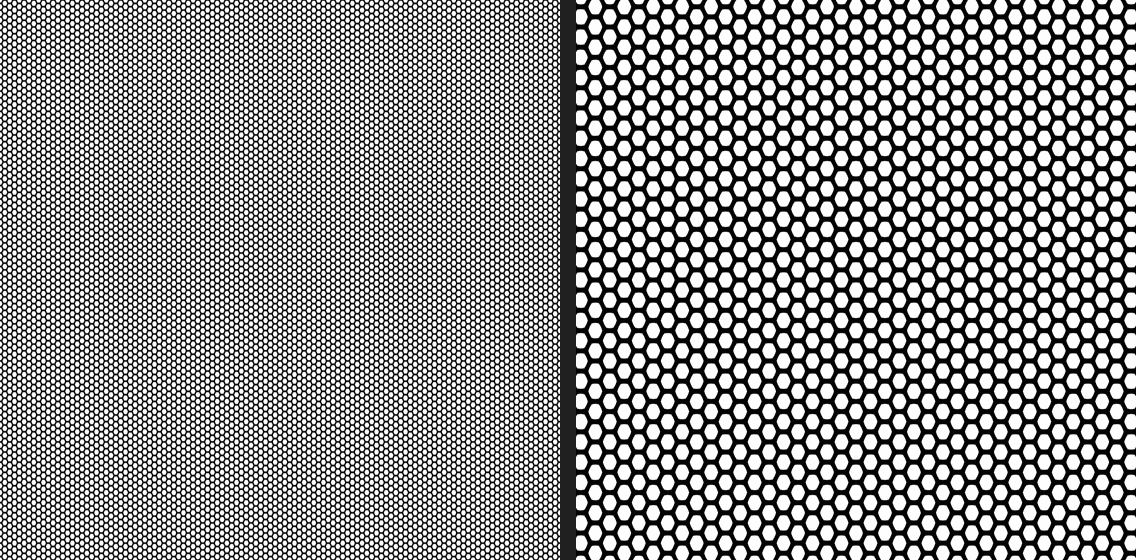
Left, the full canvas; right, a detail of the centre.
Write a WebGL 1 fragment shader that draws this pattern.

```glsl
precision highp float;

uniform vec2 u_resolution;

#define REPEATS vec2(58.0, 83.0)
#define HOLE_RADIUS 0.38
#define ROUNDNESS 0.4
#define EDGE_PIXELS 1.1
#define INK vec3(0.01)
#define PAPER vec3(0.995)

const float SQRT3 = 1.7320508;

// Distance from a cell centre, between a flat-topped hexagon and a circle
float roundedHex(vec2 p) {
  vec2 a = abs(p);
  float hexagon = max(a.y, dot(a, vec2(0.5 * SQRT3, 0.5)));
  return mix(hexagon, length(p), ROUNDNESS);
}

// Offset from the centre of the repeat containing p
vec2 cellOffset(vec2 p) {
  return (fract(p + 0.5) - 0.5) * vec2(SQRT3, 1.0);
}

void main() {
  vec2 grid = gl_FragCoord.xy / u_resolution * REPEATS;

  // Two staggered lattices make the honeycomb
  float d = min(roundedHex(cellOffset(grid)),
                roundedHex(cellOffset(grid + 0.5)));

  // Width of one pixel in cell units
  vec2 pixel = REPEATS * vec2(SQRT3, 1.0) / u_resolution;
  float edge = EDGE_PIXELS * 0.5 * (pixel.x + pixel.y);
  float hole = clamp((HOLE_RADIUS - d) / edge + 0.5, 0.0, 1.0);

  gl_FragColor = vec4(mix(INK, PAPER, hole), 1.0);
}
```
